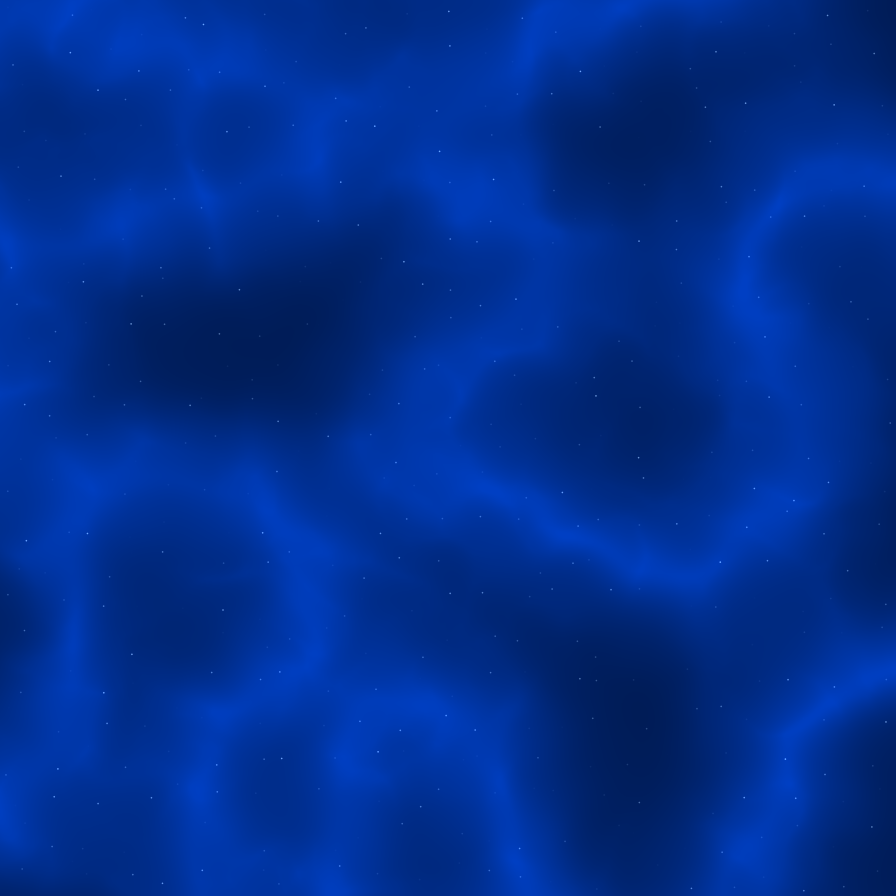
A WebGL 2 fragment shader for this texture:

```glsl
#version 300 es
precision highp float;
// Deep blue nebula: soft glowing ridges around dark hollows, with faint tiny stars.

uniform vec2 u_resolution;
out vec4 fragColor;

const vec3 HOLLOW_COLOR = vec3(0.0, 0.108, 0.335);
const vec3 RIDGE_COLOR = vec3(0.0, 0.235, 0.725);
const vec3 STAR_COLOR = vec3(0.75, 0.80, 0.75);

const vec2 CLOUD_OFFSET = vec2(7.3, 2.6);
const float CLOUD_SCALE = 3.1;      // ridge cells across the canvas
const int OCTAVES = 5;
const float RIDGE_STEEPNESS = 1.8;
const float RIDGE_SOFTNESS = 0.06;
const float WARP_SCALE = 4.0;
const float WARP_AMOUNT = 0.07;
const float GLOW_PEAK = 1.3;
const float GLOW_GAMMA = 0.7;

const float STAR_CELLS = 23.0;      // star cells across the canvas
const float STAR_RADIUS = 0.0016;
const float STAR_BRIGHTNESS = 0.6;

// Two random values in 0..1 for each lattice cell.
vec2 hash2(vec2 cell) {
    uvec2 v = uvec2(ivec2(cell)) * 1664525u + 1013904223u;
    v.x += v.y * 1664525u;
    v.y += v.x * 1664525u;
    v ^= v >> 16u;
    v.x += v.y * 1664525u;
    v.y += v.x * 1664525u;
    v ^= v >> 16u;
    return vec2(v >> 8u) / 16777216.0;
}

float cornerSlope(vec2 cell, vec2 corner, vec2 local) {
    float angle = 6.28319 * hash2(cell + corner).x;
    return dot(vec2(cos(angle), sin(angle)), local - corner);
}

// Gradient noise, roughly -0.7..0.7.
float gradientNoise(vec2 p) {
    vec2 cell = floor(p);
    vec2 f = p - cell;
    vec2 w = f * f * f * (f * (f * 6.0 - 15.0) + 10.0);
    float bottom = mix(cornerSlope(cell, vec2(0, 0), f), cornerSlope(cell, vec2(1, 0), f), w.x);
    float top = mix(cornerSlope(cell, vec2(0, 1), f), cornerSlope(cell, vec2(1, 1), f), w.x);
    return mix(bottom, top, w.y);
}

// Ridged multifractal: fine detail appears only where coarse ridges glow.
float ridgedClouds(vec2 p) {
    const mat2 turn = mat2(0.8, 0.6, -0.6, 0.8);
    float sum = 0.0;
    float amplitude = 1.0;
    float weight = 1.0;
    for (int i = 0; i < OCTAVES; i++) {
        float n = RIDGE_STEEPNESS * gradientNoise(p);
        float ridge = max(1.0 - sqrt(n * n + RIDGE_SOFTNESS * RIDGE_SOFTNESS), 0.0);
        ridge *= ridge * weight;
        sum += ridge * amplitude;
        weight = ridge;
        amplitude *= 0.5;
        p = turn * p * 2.0 + 11.7;
    }
    return sum;
}

// One faint point per cell, most of them nearly invisible.
float stars(vec2 uv) {
    vec2 cell = floor(uv * STAR_CELLS);
    vec2 center = (cell + mix(vec2(0.1), vec2(0.9), hash2(cell + 300.0))) / STAR_CELLS;
    float shine = hash2(cell + 700.0).x;
    float point = 1.0 - smoothstep(0.0, STAR_RADIUS, length(uv - center));
    return point * shine * shine * STAR_BRIGHTNESS;
}

void main() {
    vec2 uv = gl_FragCoord.xy / u_resolution.y;

    // Clouds, slightly warped so the ridges waver
    vec2 p = uv * CLOUD_SCALE + CLOUD_OFFSET;
    vec2 warp = vec2(gradientNoise(p * WARP_SCALE + 31.4), gradientNoise(p * WARP_SCALE + 57.9));
    float glow = pow(ridgedClouds(p + WARP_AMOUNT * warp) / GLOW_PEAK, GLOW_GAMMA);
    vec3 color = mix(HOLLOW_COLOR, RIDGE_COLOR, min(glow, 1.1));

    // Stars
    color += STAR_COLOR * stars(uv);

    fragColor = vec4(color, 1.0);
}
```
